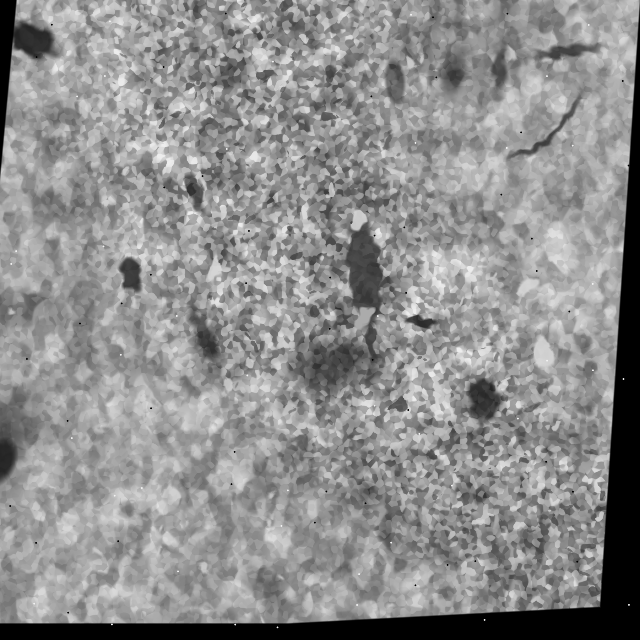
A Shadertoy shader for this texture:

```glsl
vec3 hash(vec2 p) {
    vec3 q = fract(p.xyx * vec3(.1031, .1030, .0973));
    q += dot(q, q.yxz + 33.33);
    return fract((q.xxy + q.yzz) * q.zyx);
}

vec2 rotate(vec2 d, float angle) {
    float c = cos(angle), s = sin(angle);
    return vec2(c * d.x + s * d.y, c * d.y - s * d.x);
}

// Smooth cellular noise: elongated grains of random tone, centred on zero
float grains(vec2 p, float crisp) {
    vec2 cell = floor(p);
    float sum = 0., total = 1e-5;
    for (int j = -1; j <= 1; j++)
    for (int i = -1; i <= 1; i++) {
        vec2 id = cell + vec2(i, j);
        vec3 h = hash(id);
        vec2 d = rotate(id + h.xy - p, 6.28 * h.z) * vec2(1., 1.6);
        float weight = exp(-crisp * dot(d, d));
        sum += weight * fract(h.z * 17. + h.x * 5.);
        total += weight;
    }
    return sum / total - .5;
}

// Coverage of sparse angular fragments, one at most per cell
float chips(vec2 p, float share, float soft) {
    vec2 cell = floor(p);
    float cover = 0.;
    for (int j = -1; j <= 1; j++)
    for (int i = -1; i <= 1; i++) {
        vec2 id = cell + vec2(i, j);
        vec3 h = hash(id + 71.);
        vec2 d = abs(rotate(p - id - h.xy, 40. * h.z)) * vec2(1., 1.7);
        float size = mix(.1, .32, h.x * h.y);
        float edge = max(d.x, d.y) * .5 + (d.x + d.y) * .4 - size;
        cover = max(cover, step(h.z, share) * (1. - smoothstep(-soft, soft, edge)));
    }
    return cover;
}

float blob(vec2 p, vec2 centre, vec2 radius, float angle, float soft) {
    float d = length(rotate(p - centre, angle) / radius);
    return 1. - smoothstep(1. - soft, 1. + soft, d);
}

void mainImage(out vec4 fragColor, in vec2 fragCoord) {
    vec2 p = fragCoord / iResolution.xy;
    float aa = 1. / iResolution.y;

    // Band of sharp focus curving down through the middle
    float band = p.x - .38 - .9 * (.9 - p.y) * (.9 - p.y);
    float focus = 1. - smoothstep(.1, .38, abs(band));

    // Soil in four grain sizes, the finest lost where out of focus
    float tone = mix(.635, .595, focus);
    tone += grains(p * 118., 9.) * mix(.12, .38, focus);
    tone += grains(p * vec2(58., 46.) + 9., 6.5) * mix(.25, .24, focus);
    tone += grains(p * 21. + 31., 6.) * .17;
    tone += grains(p * 6. + 57., 5.) * .13;

    // Ragged outlines for everything lying on the soil
    vec2 q = p + .003 * vec2(sin(p.y * 150. + 2. * sin(p.x * 110.)),
                             sin(p.x * 170. + 2. * sin(p.y * 130.)));
    q += .004 * grains(p * 90. + 13., 8.);

    // Scattered crumbs, pits and pale flakes
    float soft = mix(.12, .03, focus);
    tone = mix(tone, .24, chips(q * 19., .22, soft) * mix(.3, .7, focus));
    tone = mix(tone, .31, chips(q * 38. + 5., .16, soft * 1.5) * mix(.2, .65, focus));
    tone = mix(tone, .83, chips(q * 25. + 40., .15, soft) * .8);

    // Shadowed clumps and cracks
    float shade = .65 * blob(q, vec2(.52, .43), vec2(.065, .04), .2, .6);
    shade = max(shade, .75 * blob(q, vec2(.32, .475), vec2(.014, .05), .4, .5));
    shade = max(shade, .85 * blob(q, vec2(.755, .375), vec2(.024, .034), .3, .25));
    shade = max(shade, .9 * blob(q, vec2(.205, .57), vec2(.016, .025), .3, .25));
    shade = max(shade, .9 * blob(q, vec2(.657, .497), vec2(.024, .008), -.1, .3));
    shade = max(shade, .7 * blob(q, vec2(.305, .7), vec2(.011, .032), .3, .25));
    shade = max(shade, .6 * blob(p, vec2(.617, .872), vec2(.015, .035), .1, .25));
    shade = max(shade, .6 * blob(q, vec2(.71, .89), vec2(.016, .04), -.3, .7));
    shade = max(shade, .7 * blob(q, vec2(.78, .89), vec2(.01, .04), -.1, .6));
    shade = max(shade, .75 * blob(q, vec2(.885, .92), vec2(.055, .009), .12, .5));
    shade = max(shade, .5 * blob(p, vec2(.0, .31), vec2(.05, .09), -.4, .8));
    shade = max(shade, blob(p, vec2(.0, .28), vec2(.025, .04), -.4, .4));
    shade = max(shade, blob(q, vec2(.05, .937), vec2(.04, .024), -.4, .3));

    // Curved twig
    float bend = max(p.x - .8, 0.);
    float twig = abs(q.y - .757 - 8. * bend * bend) / (1. + 14. * bend);
    twig = 1. - smoothstep(.001, .006, twig);
    twig *= smoothstep(.78, .82, p.x) * (1. - smoothstep(.89, .92, p.x));
    shade = max(shade, .75 * twig);
    tone = mix(tone, .06 + .15 * tone, shade);

    // Dark leaf with its stalk, a pebble and pale fragments
    float leaf = blob(q, vec2(.57, .572), vec2(.025, .085), .09, .12);
    leaf = max(leaf, blob(q, vec2(.58, .468), vec2(.006, .04), .03, .3));
    tone = mix(tone, .18 + .17 * tone, leaf);
    tone = mix(tone, .67, blob(q, vec2(.57, .505), vec2(.012, .017), -.6, .15));
    float pale = blob(q, vec2(.56, .657), vec2(.01, .016), .1, .2);
    pale = max(pale, blob(q, vec2(.827, .555), vec2(.018, .011), .5, .2));
    pale = max(pale, blob(q, vec2(.848, .447), vec2(.015, .027), .2, .2));
    pale = max(pale, blob(q, vec2(.335, .58), vec2(.008, .025), -.2, .2));
    tone = mix(tone, .84, pale * .9);

    // Slanted black margins
    float margin = min(p.x - .026 + .093 * (1. - p.y), 1. - .066 * (1. - p.y) - p.x);
    margin = min(margin, p.y - .026 - .053 * max(p.x - .45, 0.));
    float ground = smoothstep(-aa, aa, margin);
    tone = clamp(tone, .02, .93) * ground;

    // Pinpoint black and white specks
    vec2 cell = floor(p * 15.);
    vec3 h = hash(cell + 211.);
    float away = length(p * 15. - cell - .1 - .8 * h.xy) / 15.;
    float speck = (1. - smoothstep(.0006, .0006 + aa, away)) * step(h.z, .45);
    tone = mix(tone, step(.2, h.z) * .95, speck);

    fragColor = vec4(vec3(tone), 1.);
}
```
